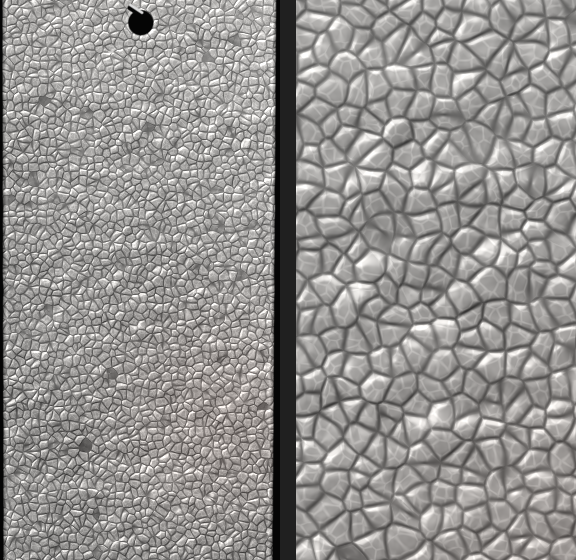
Left: the whole. Right: its middle third, enlarged.
Reproduce this texture procedurally as a Shadertoy shader.

```glsl
// Pebbled grey enamel panel on black, with a hanging hole and a wire at the top.

vec2 hash2(vec2 c) {
    c = vec2(dot(c, vec2(127.1, 311.7)), dot(c, vec2(269.5, 183.3)));
    return fract(sin(c) * 43758.5);
}

// Gradient noise, roughly -0.7 to 0.7
float noise(vec2 p) {
    vec2 i = floor(p), f = fract(p);
    vec2 u = f * f * f * (f * (f * 6.0 - 15.0) + 10.0);
    vec2 o = vec2(0.0, 1.0);
    float a = dot(hash2(i) * 2.0 - 1.0, f);
    float b = dot(hash2(i + o.yx) * 2.0 - 1.0, f - o.yx);
    float c = dot(hash2(i + o.xy) * 2.0 - 1.0, f - o.xy);
    float d = dot(hash2(i + o.yy) * 2.0 - 1.0, f - o.yy);
    return mix(mix(a, b, u.x), mix(c, d, u.x), u.y);
}

// Cellular gap: zero on the seams, growing towards each cell centre
float cellGap(vec2 p) {
    vec2 i = floor(p), f = fract(p);
    float nearest = 8.0, second = 8.0;
    for (int y = -1; y <= 1; y++) {
        for (int x = -1; x <= 1; x++) {
            vec2 g = vec2(x, y);
            float d = length(g + hash2(i + g) - f);
            second = min(second, max(nearest, d));
            nearest = min(nearest, d);
        }
    }
    return second - nearest;
}

vec2 warp(vec2 p) {
    return p + 0.012 * vec2(noise(p * 22.0), noise(p * 22.0 + 37.0));
}

// Domed pebbles riding on broader lumps
float height(vec2 p) {
    float dome = smoothstep(-0.1, 0.6, cellGap(warp(p) * 36.0));
    return dome + 4.0 * noise(p * 15.0) + 2.0 * noise(p * 31.0 + 5.0);
}

float segment(vec2 p, vec2 a, vec2 b) {
    vec2 ab = b - a;
    return length(p - a - ab * clamp(dot(p - a, ab) / dot(ab, ab), 0.0, 1.0));
}

void mainImage(out vec4 fragColor, in vec2 fragCoord) {
    vec2 p = fragCoord / iResolution.xy * vec2(1.0, 2.0);
    float soft = 1.0 / iResolution.x;

    // Broad lighting, brighter towards the upper right
    float tone = 0.575 + 0.055 * p.y + 0.05 * (p.x - 0.5) * p.y;
    tone += 0.06 * noise(p * 2.5 + 3.0);

    // Relief lit from above, slightly left
    float slope = height(p) - height(p + 0.004 * vec2(-0.45, 0.9));
    tone += 0.17 * clamp(slope, -1.0, 1.0);
    tone += 0.2 * smoothstep(0.2, 0.75, slope);

    // Dark seams and fine pale veins
    float seam = 1.0 - smoothstep(0.0, 0.28, cellGap(warp(p) * 36.0));
    float vein = 1.0 - smoothstep(0.0, 0.3, cellGap(warp(p) * 68.0 + 11.0));
    float seamDepth = 0.2 + 0.12 * noise(p * 9.0);
    tone += 0.08 * vein * (1.0 - seam) - seamDepth * seam;
    tone += 0.04 * noise(p * 120.0);

    // Rounded panel sides: shaded lip with a pale rim
    float wobble = 0.003 * noise(vec2(p.y * 14.0, 2.0));
    float left = p.x - mix(0.013, 0.009, p.y * 0.5) - wobble;
    float right = mix(0.973, 0.986, p.y * 0.5) - p.x + wobble;
    float side = min(left, right);
    tone *= mix(0.72, 1.0, smoothstep(0.0, 0.014, side));
    tone += 0.08 * exp(-pow((side - 0.014) / 0.006, 2.0));

    // Neutral grey with a faint warm glow at the lower right
    vec3 enamel = tone * vec3(1.008, 1.0, 0.988);
    float glow = exp(-7.0 * dot(p - vec2(0.8, 0.5), p - vec2(0.8, 0.5)));
    enamel += glow * vec3(0.022, 0.0, -0.006);

    // Hole with a pale bevel
    float hole = length(p - vec2(0.503, 1.919)) - 0.045;
    enamel += 0.13 * exp(-pow((hole - 0.006) / 0.005, 2.0));
    vec3 black = vec3(0.018);
    vec3 color = mix(black, enamel, smoothstep(-soft, soft, side));
    color = mix(black, color, smoothstep(-soft, soft, hole));

    // Wire hooked through the hole, with its shadow
    float shadow = segment(p, vec2(0.465, 1.972), vec2(0.5, 1.949)) - 0.009;
    float wire = segment(p, vec2(0.466, 1.982), vec2(0.507, 1.955)) - 0.005;
    color = mix(black, color, smoothstep(-soft, soft, shadow));
    color = mix(vec3(0.86), color, smoothstep(-soft, soft, wire));

    fragColor = vec4(clamp(color, 0.0, 1.0), 1.0);
}
```
